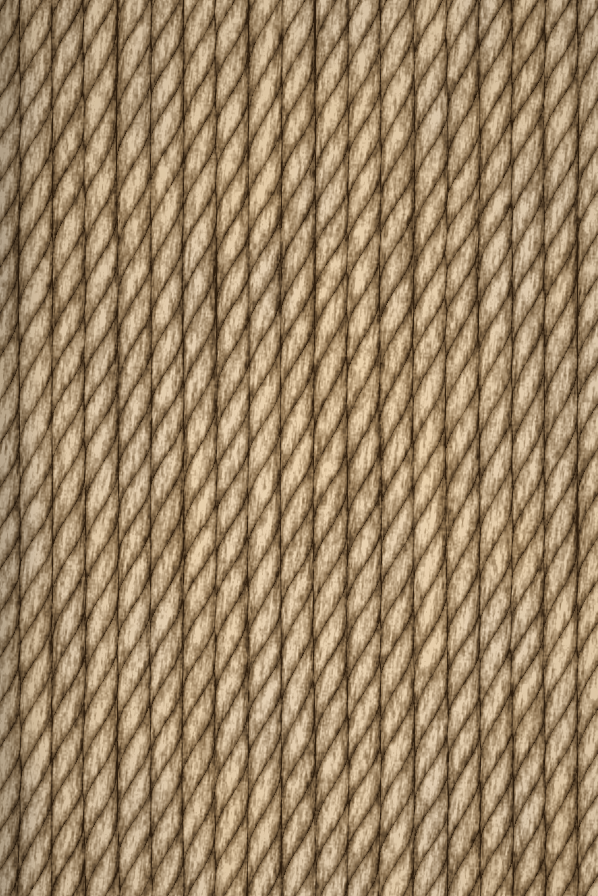
Give the GLSL for this texture, as a Shadertoy shader.

```glsl
// Vertical twisted jute ropes laid side by side, with fibrous strands and dark gaps.
#define ROPES 18.2        // ropes across the canvas
#define STRANDS 20.5      // strand repeats down the canvas
#define ROPE_SHIFT 0.42   // horizontal offset, in ropes
#define RADIUS 0.53       // rope radius, in ropes; above 0.5 they overlap
#define TWIST 2.0         // strands crossed by half a turn
#define FIBRE 0.72        // fibre contrast
#define WOBBLE 0.14       // sideways wander of each rope
#define GAP 0.55          // darkness between ropes
#define DARK vec3(0.185, 0.12, 0.055)
#define MIDDLE vec3(0.555, 0.45, 0.315)
#define LIGHT vec3(0.89, 0.80, 0.67)

const float PI = 3.14159;

float hash(vec2 p) {
    vec3 q = fract(vec3(p.xyx) * 0.1031);
    q += dot(q, q.yzx + 33.33);
    return fract((q.x + q.y) * q.z);
}

float noise(vec2 p) {
    vec2 i = floor(p), f = fract(p);
    f = f * f * (3.0 - 2.0 * f);
    return mix(mix(hash(i), hash(i + vec2(1, 0)), f.x),
               mix(hash(i + vec2(0, 1)), hash(i + vec2(1, 1)), f.x), f.y);
}

// Height (x) and tone (y) of one rope; p is in ropes across, strands up.
vec2 rope(vec2 p, float id) {
    float wander = WOBBLE * (noise(vec2(id * 7.3, p.y * 0.35)) - 0.5);
    float x = (p.x - id - 0.5 - wander) / RADIUS;
    if (abs(x) >= 1.0) return vec2(-1.0, 0.0);

    // Helical strands around the rope
    float angle = asin(x);
    float drift = 0.4 * noise(vec2(id * 3.7 + 40.0, p.y * 0.3));
    float phase = p.y + hash(vec2(id, 5.0)) + drift - TWIST * angle / PI;
    float strand = floor(phase);
    float f = phase - strand - 0.5;
    float bulge = sqrt(max(1.0 - 4.0 * f * f, 0.0));
    float roundness = cos(angle);

    // Fibres run almost upright, leaning within each strand
    vec2 q = vec2(p.x - 0.16 * f, p.y) + vec2(strand * 3.17, id * 5.3);
    float fibre = 0.55 * noise(q * vec2(11.0, 4.0)) + 0.45 * noise(q * vec2(19.0, 8.0) + 9.0);

    float tone = (0.2 + 0.8 * pow(bulge, 1.15)) * (0.1 + 0.9 * roundness) - 0.06;
    tone += 0.13 * f - 0.06 * x;
    tone += FIBRE * (fibre - 0.5) * (0.4 + 0.6 * bulge);
    tone += 0.08 * (hash(vec2(strand, id + 11.0)) - 0.5);
    tone += 0.04 * (hash(vec2(id, 23.0)) - 0.5);
    return vec2(roundness + 0.3 * bulge, tone);
}

void mainImage(out vec4 fragColor, in vec2 fragCoord) {
    vec2 uv = fragCoord / iResolution.xy;
    vec2 p = uv * vec2(ROPES, STRANDS) + vec2(ROPE_SHIFT, 0.0);

    // Neighbouring ropes overlap; the higher one wins, softly
    vec2 sum = vec2(0.0);
    float top = 0.0;
    for (int i = -1; i <= 1; i++) {
        vec2 r = rope(p, floor(p.x) + float(i));
        float weight = exp(9.0 * r.x);
        sum += vec2(r.y, 1.0) * weight;
        top = max(top, weight);
    }
    float tone = sum.x / sum.y - GAP * (1.0 - top / sum.y);

    // Loose fuzz and faint patches of wear
    tone += 0.24 * (noise(p * vec2(17.0, 22.0) + 70.0) - 0.5);
    tone += 0.05 * (noise(p * vec2(0.4, 0.35) + 30.0) - 0.5);
    tone = clamp(tone, 0.0, 1.0);

    vec3 colour = mix(DARK, MIDDLE, min(tone * 2.0, 1.0));
    colour = mix(colour, LIGHT, max(tone * 2.0 - 1.0, 0.0));

    // Warm and cool tint, then light falling off towards the edges
    float tint = noise(p * vec2(0.8, 0.5) + 90.0) - 0.5;
    colour *= 1.0 + tint * vec3(0.02, 0.0, -0.05);
    vec2 c = uv - vec2(0.55, 0.45);
    colour *= 1.03 - 0.25 * dot(c, c);
    colour *= mix(0.85, 1.0, smoothstep(0.0, 0.09, uv.x));
    fragColor = vec4(colour, 1.0);
}
```
